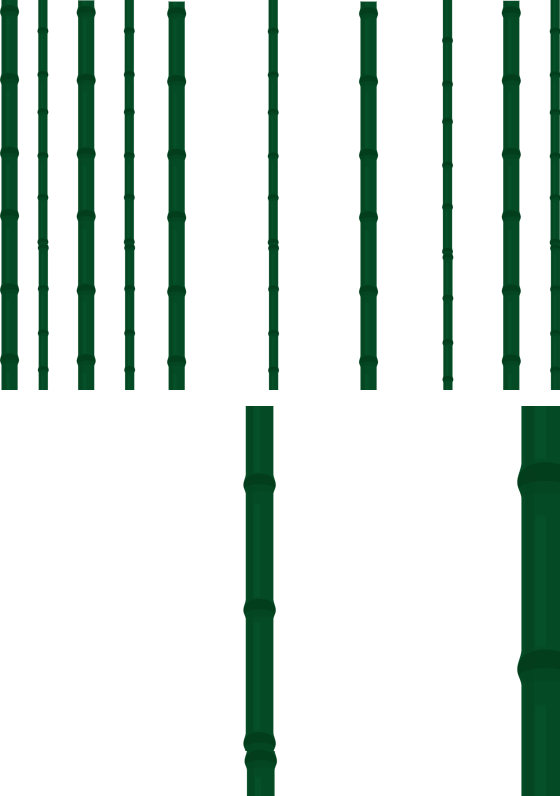
Top, the full canvas; bottom, a detail of the centre.
Give the GLSL for this pattern, as a Shadertoy shader.

```glsl
// Upright green bamboo canes, thick and thin, on a white ground.

// Joint depths below the cane top: 6 for thick canes, then 10 for thin ones
const float JOINTS[16] = float[](
    .030, .204, .393, .553, .743, .923,
    .079, .191, .287, .399, .506, .620, .635, .740, .854, .948);

// Centre x and downward offset of each cane, in canvas heights
const vec2 THICK[5] = vec2[](vec2(.0245, -.001), vec2(.221, .001),
    vec2(.453, .004), vec2(.945, .004), vec2(1.311, .002));
const vec2 THIN[5] = vec2[](vec2(.110, 0.), vec2(.3315, 0.),
    vec2(.7005, .001), vec2(1.1475, .0245), vec2(1.4235, .001));

float hash(float n) { return fract(sin(n * 91.7) * 4375.5); }

// Vertical streak between two positions across the cane
float band(float x, float a, float b, float soft) {
    return smoothstep(a - soft, a + soft, x) * (1. - smoothstep(b - soft, b + soft, x));
}

// Paints one cane over the background
vec3 paintCane(vec3 background, vec2 p, vec2 cane, float halfWidth, int first, int count, float px) {
    float depth = 1. - p.y - cane.y;
    bool thick = first == 0;
    float centre = cane.x + (thick ? 0. : .001 * step(.627, depth));
    float u = (p.x - centre) / halfWidth;
    float soft = .7 * px / halfWidth;

    // Smooth shaft with a pale streak and a shaded left side
    vec3 color = vec3(.016, .292, .142);
    color = mix(color, vec3(.012, .262, .120), band(u, -.85, -.48, soft) * .6);

    float flare = 0., cap = 0., collar = 0., streak = 1.;
    for (int i = 0; i < count; i++) {
        float v = (JOINTS[first + i] - depth) / halfWidth;
        // The silhouette swells to a lip just below the joint centre
        flare = max(flare, smoothstep(-.75, -.1, v) * (1. - smoothstep(-.05, .75, v)));
        // Domed shadow above the lip, and a fainter collar under it
        float dome = sqrt(max(0., 1.2 - u * u));
        cap = max(cap, band(v, -.35 + .3 * dome, .12 + .58 * dome, soft));
        collar = max(collar, band(v, -.7 + .15 * dome, -.3 + .25 * dome, soft));
        // Streaks stop short of each joint by a varying length
        float gap = .9 + .7 * hash(float(first + i));
        streak *= 1. - band(v, -gap, .9, .15);
    }
    color = mix(color, vec3(.024, .335, .170), band(u, -.42, .02, soft) * streak * .55);
    color = mix(color, vec3(.014, .270, .128), collar * .8);
    color = mix(color, vec3(.010, .232, .104), cap * .8);

    // Soft-edged outline; thick canes have a flat cut at the top
    float edge = abs(p.x - centre) - halfWidth * (1. + .17 * flare);
    if (thick) edge = max(edge, -depth);
    float cover = 1. - smoothstep(-.75 * px, .75 * px, edge);
    return mix(background, color, cover);
}

void mainImage(out vec4 fragColor, in vec2 fragCoord) {
    vec2 p = fragCoord / iResolution.y;
    float px = 1. / iResolution.y;
    vec3 color = vec3(1.);
    for (int i = 0; i < 5; i++) {
        color = paintCane(color, p, THICK[i], .0207, 0, 6, px);
        color = paintCane(color, p, THIN[i], .0118, 6, 10, px);
    }
    fragColor = vec4(color, 1.);
}
```
